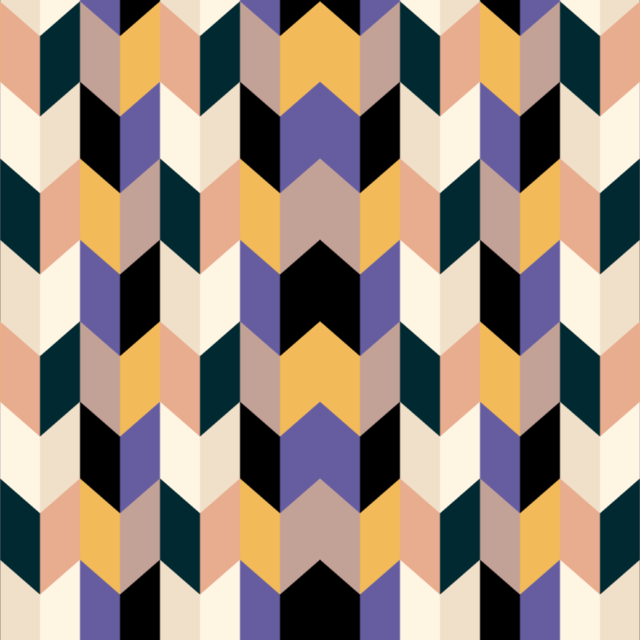
Reproduce this pattern procedurally as a WebGL 2 fragment shader.

```glsl
#version 300 es
precision highp float;

uniform vec2 u_resolution;
out vec4 fragColor;

// Four bands per vertical period, in two alternating families
vec3 paleFamily(int band) {
    vec3 salmon = vec3(0.91, 0.68, 0.56);
    vec3 cream = vec3(1.0, 0.96, 0.89);
    vec3 teal = vec3(0.0, 0.16, 0.195);
    vec3 beige = vec3(0.94, 0.88, 0.79);
    return band == 0 ? salmon : band == 1 ? cream : band == 2 ? teal : beige;
}

vec3 boldFamily(int band) {
    vec3 mauve = vec3(0.76, 0.63, 0.59);
    vec3 black = vec3(0.0);
    vec3 gold = vec3(0.95, 0.73, 0.35);
    vec3 purple = vec3(0.40, 0.365, 0.63);
    return band == 0 ? mauve : band == 1 ? black : band == 2 ? gold : purple;
}

vec3 chevrons(vec2 uv) {
    // Eight columns on each side of the central mirror axis
    float across = 8.0 - abs(uv.x - 0.5) * 16.0;
    int column = int(floor(across));

    // Zigzag edges peak at every even column boundary
    float zigzag = 1.0 - abs(mod(across, 2.0) - 1.0);
    float down = fract(2.0 * (1.0 - uv.y) - 0.004 - 0.109 * zigzag);

    // The second band is slightly shorter than the others
    int band = int(step(0.2513, down) + step(0.491, down) + step(0.745, down));

    // Odd columns run half a period out of step
    band = (band + 2 * (column & 1)) & 3;
    return (column & 2) == 0 ? paleFamily(band) : boldFamily(band);
}

void main() {
    vec2 uv = gl_FragCoord.xy / u_resolution;
    vec2 footprint = max(1.0 / u_resolution, vec2(0.0026));

    // Box-filtered samples soften every edge
    const int N = 5;
    vec3 sum = vec3(0.0);
    for (int j = 0; j < N; j++) {
        for (int i = 0; i < N; i++) {
            vec2 offset = (vec2(i, j) + 0.5) / float(N) - 0.5;
            sum += chevrons(uv + offset * footprint);
        }
    }
    fragColor = vec4(sum / float(N * N), 1.0);
}
```
